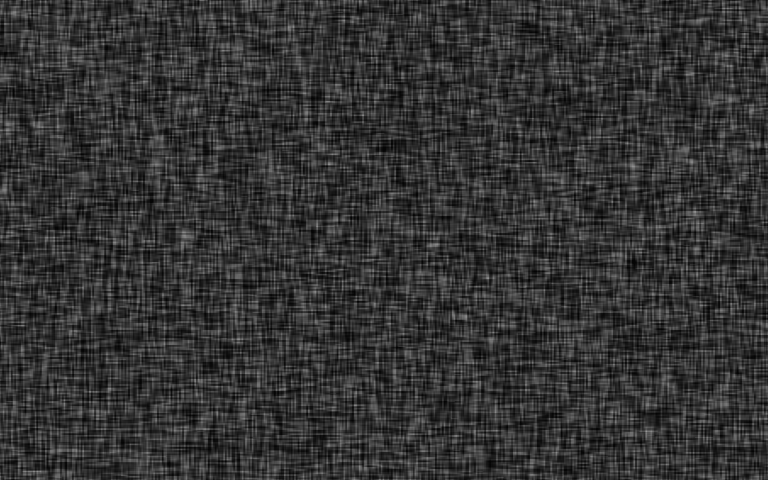
Reproduce this texture procedurally as a Shadertoy shader.

```glsl
// Dark grey woven cloth: fine horizontal and vertical fibres crossing at random.
// Each fibre set is noise stretched along one axis with crisp sides; two
// thicknesses, faint blotches and a few bright slubs are summed into grey.

#define FINE_FIBRE vec2(36.0, 283.0)    // cells per canvas height: along, across
#define THICK_FIBRE vec2(31.0, 181.0)
#define SLUB_SIZE vec2(38.0, 227.0)
#define BLOTCH_SCALE 19.0
#define THICK_WEIGHT 0.42
#define BLOTCH_WEIGHT 0.1
#define WOBBLE 0.001                    // sideways drift of the fibres
#define MID_GREY 0.203
#define CONTRAST 0.083
#define HIGHLIGHT 0.007
#define SLUB_GLOW 0.1

float hash(vec2 cell) {
    return fract(sin(dot(cell, vec2(127.1, 311.7))) * 43758.5453);
}

// Smooth value noise, centred on zero
float noise(vec2 p) {
    vec2 cell = floor(p);
    vec2 f = fract(p);
    f = f * f * (3.0 - 2.0 * f);
    float low = mix(hash(cell), hash(cell + vec2(1.0, 0.0)), f.x);
    float high = mix(hash(cell + vec2(0.0, 1.0)), hash(cell + vec2(1.0, 1.0)), f.x);
    return mix(low, high, f.y) - 0.5;
}

// Brightness along one thread; each is shifted so that fibre ends do not line up
float thread(float along, float row, float seed) {
    float x = along + 7.0 * hash(vec2(row, seed));
    float cell = floor(x);
    float blend = smoothstep(0.1, 0.9, fract(x));
    return mix(hash(vec2(cell, row + seed)), hash(vec2(cell + 1.0, row + seed)), blend) - 0.5;
}

// Parallel threads along x with narrow, smooth sides
float fibres(vec2 p, vec2 density, float seed) {
    vec2 q = p * density;
    float row = floor(q.y);
    float across = smoothstep(0.15, 0.85, fract(q.y));
    return mix(thread(q.x, row, seed), thread(q.x, row + 1.0, seed), across);
}

// Horizontal plus vertical fibres of one thickness
float weave(vec2 p, vec2 density, float seed) {
    return fibres(p, density, seed) + fibres(p.yx, density, seed + 531.0);
}

void mainImage(out vec4 fragColor, in vec2 fragCoord) {
    vec2 p = fragCoord / iResolution.y;

    // Slow drift keeps the threads from being ruler straight
    vec2 drift = vec2(noise(p * 13.0 + 40.0), noise(p * 13.0 + 90.0));
    vec2 cloth = p + WOBBLE * drift;

    // Sum of the layers, scaled to about unit deviation
    float layers = weave(cloth, FINE_FIBRE, 11.0);
    layers += THICK_WEIGHT * weave(cloth, THICK_FIBRE, 1207.0);
    layers += BLOTCH_WEIGHT * noise(p * BLOTCH_SCALE + 300.0);
    float z = layers / 0.355;

    // Grey tone with slightly stretched highlights and rare horizontal slubs
    float grey = MID_GREY + CONTRAST * z + HIGHLIGHT * z * z;
    float slub = fibres(cloth, SLUB_SIZE, 2309.0);
    grey += SLUB_GLOW * smoothstep(0.4, 0.5, slub);

    fragColor = vec4(vec3(clamp(grey, 0.02, 0.75)), 1.0);
}
```
